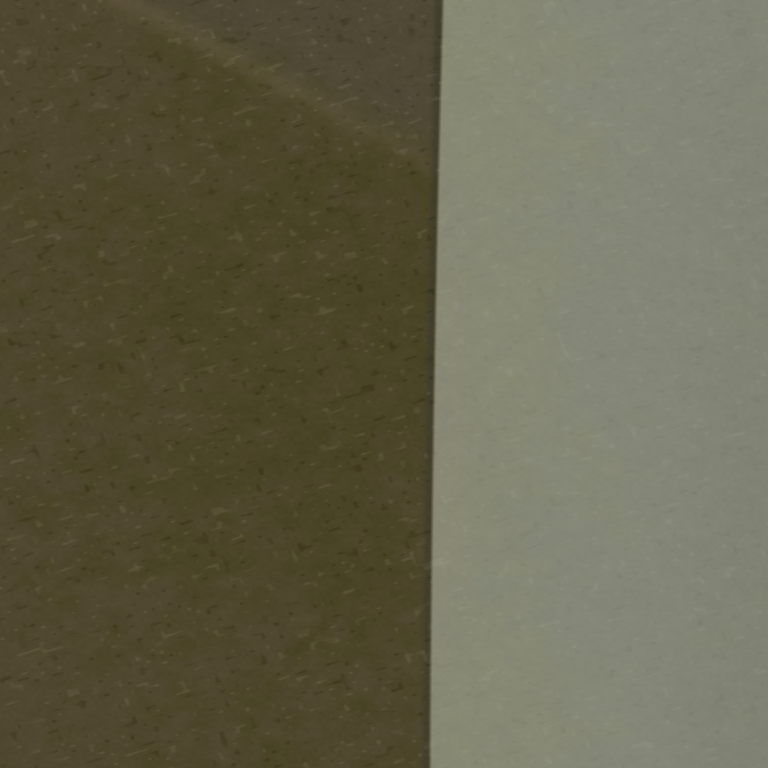
This background is drawn by a Shadertoy shader. Its source:

```glsl
// Dark olive wall with a faint diagonal streak, meeting a pale grey-green panel at a near-vertical edge.
#define OLIVE vec3(0.288, 0.266, 0.146)
#define BROWN vec3(0.316, 0.280, 0.190)
#define SHADE_GREY vec3(0.312, 0.288, 0.218)
#define PANEL_GREY vec3(0.517, 0.528, 0.470)
#define PANEL_GREEN vec3(0.530, 0.537, 0.450)
#define STREAK_LIGHT vec3(0.040, 0.037, 0.036)
#define STREAK_WIDTH 0.015
#define EDGE_SOFTNESS 0.0032
#define GRAIN 0.014
#define MOTTLE 0.022
#define SPECKS 0.050

float hash(vec2 p) {
    vec3 q = fract(vec3(p.xyx) * 0.1031);
    q += dot(q, q.yzx + 33.33);
    return fract((q.x + q.y) * q.z);
}

float noise(vec2 p) {
    vec2 i = floor(p);
    vec2 f = fract(p);
    f = f * f * (3.0 - 2.0 * f);
    float bottom = mix(hash(i), hash(i + vec2(1.0, 0.0)), f.x);
    float top = mix(hash(i + vec2(0.0, 1.0)), hash(i + vec2(1.0, 1.0)), f.x);
    return mix(bottom, top, f.y);
}

// Layered noise centred on zero
float fbm(vec2 p) {
    float sum = 0.0;
    float weight = 0.5;
    for (int i = 0; i < 4; i++) {
        sum += weight * (noise(p) - 0.5);
        p = p * 2.03 + 17.1;
        weight *= 0.55;
    }
    return sum;
}

// Bell curve of height one
float bell(float x, float width) {
    float t = x / width;
    return exp(-t * t);
}

// Sparse light and dark flecks, slightly slanted
float flecks(vec2 uv) {
    vec2 p = vec2(uv.x + 0.4 * uv.y, uv.y - 0.3 * uv.x);
    float n = noise(p * vec2(85.0, 150.0) + 5.0);
    return smoothstep(0.78, 1.0, n) - 0.8 * smoothstep(0.22, 0.0, n);
}

// The boundary leans right and bends slightly toward the top
float edgeX(float y) {
    return 0.560 + 0.005 * y + 0.012 * y * y;
}

vec3 darkWall(vec2 uv) {
    // Warmer tint at the left side, lower part and upper part, broken into patches
    float warm = 0.15 + 0.50 * (1.0 - smoothstep(0.0, 0.30, uv.x));
    warm += 0.40 * (1.0 - smoothstep(0.05, 0.45, uv.y));
    warm += 0.40 * smoothstep(0.60, 1.0, uv.y);
    warm += 1.0 * fbm(uv * vec2(14.0, 18.0));
    warm += 1.5 * fbm(uv * vec2(34.0, 46.0) + 23.0);
    vec3 color = mix(OLIVE, BROWN, clamp(warm, 0.0, 1.0));

    // Signed distance from the diagonal streak, positive above it
    vec2 normal = normalize(vec2(0.524, 1.0));
    float d = dot(uv - vec2(0.160, 1.0), normal);
    color = mix(color, SHADE_GREY, 0.85 * smoothstep(-0.02, 0.05, d));
    float fade = 1.0 - 0.45 * smoothstep(0.35, 0.57, uv.x);
    return color + STREAK_LIGHT * fade * bell(d, STREAK_WIDTH);
}

vec3 palePanel(vec2 uv, float d) {
    // Green near the boundary, neutral farther right
    float green = 0.85 * (1.0 - smoothstep(0.02, 0.32, d));
    green += 0.7 * fbm(uv * vec2(9.0, 14.0) + 40.0);
    green += 0.9 * fbm(uv * vec2(30.0, 42.0) + 71.0);
    vec3 color = mix(PANEL_GREY, PANEL_GREEN, clamp(green, 0.0, 1.0));
    // Soft pink tint along the middle of the boundary
    float pink = exp(-d * 35.0) * bell(uv.y - 0.42, 0.25);
    color += vec3(0.014, -0.006, 0.006) * pink;
    return color - 0.018 * smoothstep(0.25, 0.45, d) * (1.0 - 0.5 * uv.y);
}

void mainImage(out vec4 fragColor, in vec2 fragCoord) {
    vec2 uv = fragCoord / iResolution.xy;
    float d = uv.x - edgeX(uv.y);

    // Two surfaces joined by a soft edge with a thin dark grey seam
    float seam = bell(d + 0.005, 0.006);
    vec3 wall = mix(darkWall(uv), vec3(0.245, 0.235, 0.170), 0.75 * seam);
    float side = smoothstep(-EDGE_SOFTNESS, EDGE_SOFTNESS, d);
    vec3 color = mix(wall, palePanel(uv, max(d, 0.0)), side);

    // Fine grain, mottling and flecks, gentler on the panel
    float grain = noise(uv * vec2(190.0, 260.0)) - 0.5;
    float mottle = fbm(uv * vec2(45.0, 75.0) + 9.0);
    float texture1 = GRAIN * grain + MOTTLE * mottle;
    color += texture1 * mix(1.0, 0.8, side);
    color += SPECKS * flecks(uv) * mix(1.0, 0.4, side);

    fragColor = vec4(color, 1.0);
}
```
